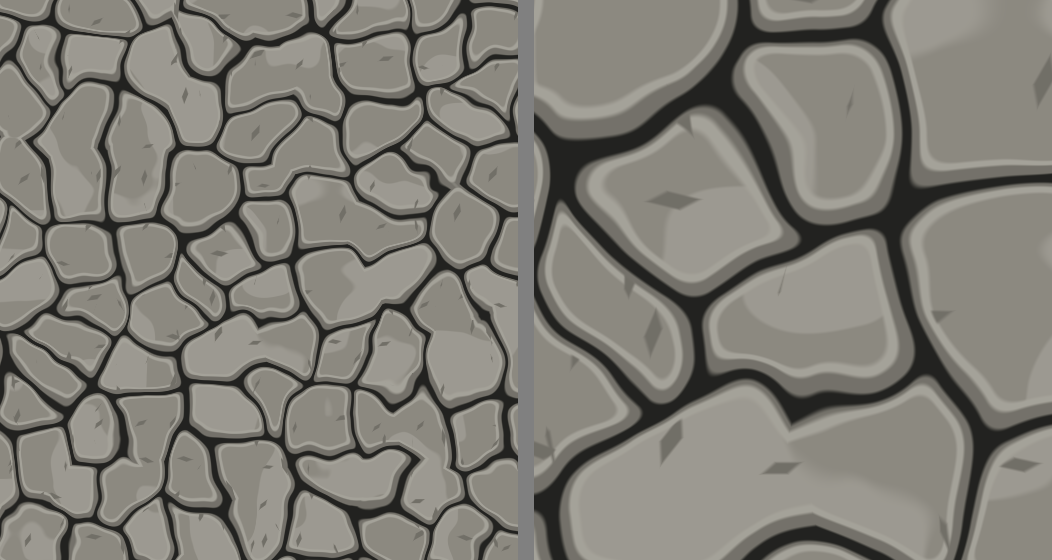
Left: the whole. Right: its middle third, enlarged.
Give the GLSL for this texture, as a Shadertoy shader.

```glsl
const float STONES = 9.4;      // grid cells per canvas height
const float ROUNDING = 0.12;   // corner radius, in grid cells
const vec3 GAP = vec3(0.135, 0.135, 0.125);
const vec3 RIM = vec3(0.455, 0.445, 0.415);
const vec3 HIGHLIGHT = vec3(0.645, 0.635, 0.600);
const vec3 FACE = vec3(0.612, 0.600, 0.567);
const vec3 PATCH = vec3(0.548, 0.536, 0.502);
const vec3 CHIP = vec3(0.445, 0.435, 0.405);

vec2 hash2(vec2 p) {
    vec3 q = fract(p.xyx * vec3(0.1031, 0.1030, 0.0973));
    q += dot(q, q.yzx + 33.33);
    return fract((q.xx + q.yz) * q.zy);
}

vec2 noise2(vec2 p) {
    vec2 i = floor(p), f = fract(p);
    f = f * f * (3.0 - 2.0 * f);
    vec2 low = mix(hash2(i), hash2(i + vec2(1, 0)), f.x);
    vec2 high = mix(hash2(i + vec2(0, 1)), hash2(i + vec2(1, 1)), f.x);
    return mix(low, high, f.y);
}

float smoothMin(float a, float b, float k) {
    float h = max(k - abs(a - b), 0.0) / k;
    return min(a, b) - 0.25 * h * h * k;
}

float cover(float d, float soft) {
    return smoothstep(-soft, soft, d);
}

// Some cells join the neighbour on the right or above
vec2 groupOf(vec2 cell) {
    vec2 h = hash2(cell + 71.0);
    if (h.x > 0.42) return cell;
    return cell + (h.y < 0.5 ? vec2(1, 0) : vec2(0, 1));
}

// x: distance to the joint, y: distance to the lit face, zw: stone id
vec4 stone(vec2 q) {
    vec2 site[25], group[25], id = vec2(0);
    vec2 base = floor(q);
    float nearest = 1e3;
    for (int i = 0; i < 25; i++) {
        vec2 cell = base + vec2(i % 5 - 2, i / 5 - 2);
        site[i] = cell + 0.5 + 0.84 * (hash2(cell + 13.0) - 0.5) - q;
        group[i] = groupOf(cell);
        float d = dot(site[i], site[i]);
        if (d < nearest) { nearest = d; id = group[i]; }
    }
    vec2 result = vec2(1.0);
    for (int b = 0; b < 25; b++) {
        if (group[b] == id) continue;
        vec2 best = vec2(-9.0);
        for (int a = 0; a < 25; a++) {
            if (group[a] != id) continue;
            vec2 span = site[b] - site[a];
            float len = max(length(span), 0.001);
            float edge = 0.5 * dot(site[a] + site[b], span) / len;
            // The rim is thicker below the stone than above it
            float lower = 0.5 + 0.5 * dot(span / len, vec2(0.25, -0.97));
            best = max(best, vec2(edge, edge - mix(0.022, 0.085, lower)));
        }
        result.x = smoothMin(result.x, best.x, ROUNDING);
        result.y = smoothMin(result.y, best.y, ROUNDING);
    }
    return vec4(result, id);
}

// Scattered slim diamonds; positive inside, in units of a cell
float chips(vec2 p, float share, vec2 size, float angle, float spread, float seed) {
    vec2 cell = floor(p);
    vec2 kind = hash2(cell + seed), place = hash2(cell + seed + 37.0);
    if (kind.x > share) return -1.0;
    float turn = angle + spread * (kind.y - 0.5);
    vec2 d = fract(p) - mix(vec2(0.3), vec2(0.7), place);
    d = vec2(dot(d, vec2(cos(turn), sin(turn))), dot(d, vec2(-sin(turn), cos(turn))));
    d.x += 0.6 * d.y;
    size *= mix(0.65, 1.1, place.y);
    return size.y * (1.0 - abs(d.x) / size.x - abs(d.y) / size.y);
}

void mainImage(out vec4 fragColor, in vec2 fragCoord) {
    vec2 p = fragCoord / iResolution.y;
    float soft = max(0.0013, 0.8 / iResolution.y);

    // Bent joints of uneven width
    vec2 q = p * STONES + 20.0;
    q += 0.42 * (noise2(q * 1.2) - 0.5) + 0.13 * (noise2(q * 2.9 + 9.0) - 0.5);
    vec4 s = stone(q);
    float gap = mix(0.018, 0.052, noise2(q * 0.9 + 50.0).x);
    float body = (s.x - gap) / STONES;
    float face = (s.y - gap) / STONES;

    // Flat shade patches, different on every stone
    vec2 shift = 40.0 * hash2(s.zw + 5.0);
    float tone = noise2(p * 8.5 + shift).x + 0.22 * noise2(p * 24.0 + shift).y;
    vec3 color = mix(FACE, PATCH, cover(tone - 0.575, soft * 9.0));
    color = mix(HIGHLIGHT, color, cover(face - 0.0048, soft));

    // Loose chips, and notches that taper inward from the rim
    float chip = chips(p * 14.0, 0.5, vec2(0.21, 0.075), 0.6, 1.8, 3.0) / 14.0;
    float notch = chips(p * 21.0, 0.34, vec2(0.42, 0.11), 1.5, 1.2, 90.0) / 21.0;
    color = mix(color, CHIP, cover(chip, soft) * cover(face - 0.004, soft));
    color = mix(color, CHIP, cover(notch - 0.22 * max(face, 0.0), soft));

    color = mix(RIM, color, cover(face, soft));
    color = mix(GAP, color, cover(body, soft));
    fragColor = vec4(color, 1.0);
}
```
